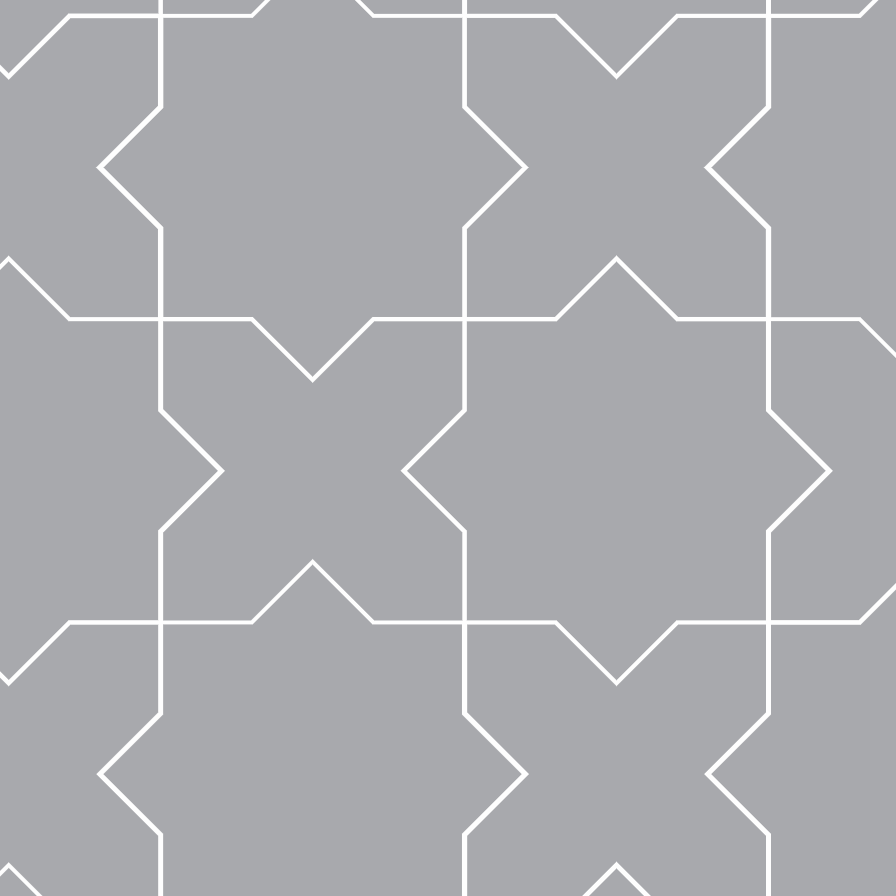
Give the GLSL for this pattern, as a three.js fragment shader.

```glsl
// Star and cross tiling: thin white outlines on flat grey, slightly uneven in weight.
#define CELL vec2(0.3392, 0.3385)      // tile size on the canvas
#define ORIGIN vec2(0.1793, 0.3053)    // one crossing of the grid lines
#define POINT_SIZE 0.2                 // depth and half width of a star point, in tiles
#define LINE_ACROSS 0.0142             // width of horizontal edges, in tiles
#define LINE_UP 0.0162                 // width of vertical edges, in tiles
#define WIDTH_VARIATION 0.0035         // spread of width between edges, in tiles
#define GREY vec3(0.659, 0.663, 0.678)
#define WHITE vec3(0.995)

varying vec2 vUv;

float hash(vec3 p) {
  p = fract(p * vec3(0.1031, 0.1030, 0.0973));
  p += dot(p, p.yzx + 33.33);
  return fract((p.x + p.y) * p.z);
}

// Coverage of the nearest grid edge; p.x runs across the edge, p.y along it.
float edgeLine(vec2 p, float width, float seed, float pixel) {
  vec2 edge = vec2(floor(p.x + 0.5), floor(p.y));
  // Points alternate sides, so stars and crosses form a checkerboard.
  float side = 1.0 - 2.0 * mod(edge.x + edge.y, 2.0);
  float across = (p.x - edge.x) * side;
  float along = abs(p.y - edge.y - 0.5);

  // Straight edge joined to a right-angled point, with sharp corners.
  float slope = (across + along - POINT_SIZE) * 0.70711;
  float dist = abs(min(across, slope));

  float spread = hash(vec3(edge + 20.0, seed)) - 0.5;
  float halfWidth = 0.5 * (width + WIDTH_VARIATION * spread);
  return clamp((halfWidth - dist) / pixel + 0.5, 0.0, 1.0);
}

void main() {
  vec2 p = (vUv - ORIGIN) / CELL;
  float pixel = max(fwidth(p.x), 0.00001);

  float upright = edgeLine(p, LINE_UP, 3.0, pixel);
  float level = edgeLine(p.yx, LINE_ACROSS, 11.0, pixel);

  gl_FragColor = vec4(mix(GREY, WHITE, max(upright, level)), 1.0);
}
```
